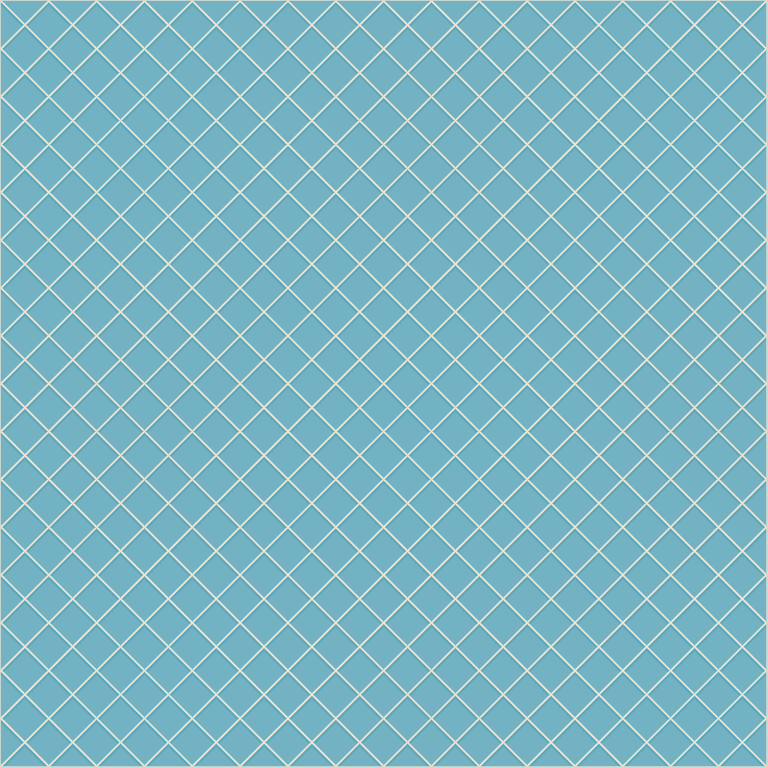
Give the GLSL for this pattern, as a WebGL 2 fragment shader.

```glsl
#version 300 es
precision highp float;

#define PERIOD 0.06228
#define ORIGIN vec2(0.0013)
#define LINE_WIDTH 0.0023
#define SHADOW_WIDTH 0.0030
#define SHADOW_DROP 0.0035
#define SHADOW_BLUR 0.0010
#define FRAME_NEAR 0.0012
#define FRAME_FAR 0.0024
#define TILE_COLOR vec3(0.45, 0.70, 0.76)
#define SHADOW_COLOR vec3(0.36, 0.66, 0.73)
#define LINE_COLOR vec3(0.94, 0.90, 0.84)
#define FRAME_COLOR vec3(0.80, 0.85, 0.83)

uniform vec2 u_resolution;
out vec4 fragColor;

// Distances to the nearest line of each diagonal family
vec2 latticeDistance(vec2 p) {
    vec2 q = (p - ORIGIN) / PERIOD;
    vec2 diagonal = vec2(q.x + q.y, q.x - q.y);
    return abs(fract(diagonal + 0.5) - 0.5) * PERIOD * inversesqrt(2.0);
}

// Coverage of a stroke of the given width, with an edge ramp of width soft
vec2 stroke(vec2 dist, float width, float soft) {
    return clamp((0.5 * width - dist) / soft + 0.5, 0.0, 1.0);
}

float unionCoverage(vec2 coverage) {
    return max(coverage.x, coverage.y);
}

void main() {
    float scale = min(u_resolution.x, u_resolution.y);
    float pixel = 1.0 / scale;

    // Coordinates measured from the top left corner
    vec2 size = u_resolution / scale;
    vec2 p = gl_FragCoord.xy / scale;
    p.y = size.y - p.y;

    // Soft band just below every line
    vec2 shadowDist = latticeDistance(p - vec2(0.0, SHADOW_DROP));
    float shadow = unionCoverage(stroke(shadowDist, SHADOW_WIDTH, max(pixel, SHADOW_BLUR)));
    vec3 color = mix(TILE_COLOR, SHADOW_COLOR, shadow);

    // Cream diagonal lines
    float line = unionCoverage(stroke(latticeDistance(p), LINE_WIDTH, pixel));
    color = mix(color, LINE_COLOR, line);

    // Thin pale border, wider at the right and bottom
    vec2 nearEdge = clamp((FRAME_NEAR - p) / pixel + 0.5, 0.0, 1.0);
    vec2 farEdge = clamp((FRAME_FAR - (size - p)) / pixel + 0.5, 0.0, 1.0);
    float frame = unionCoverage(max(nearEdge, farEdge));
    color = mix(color, FRAME_COLOR, frame);

    fragColor = vec4(color, 1.0);
}
```
